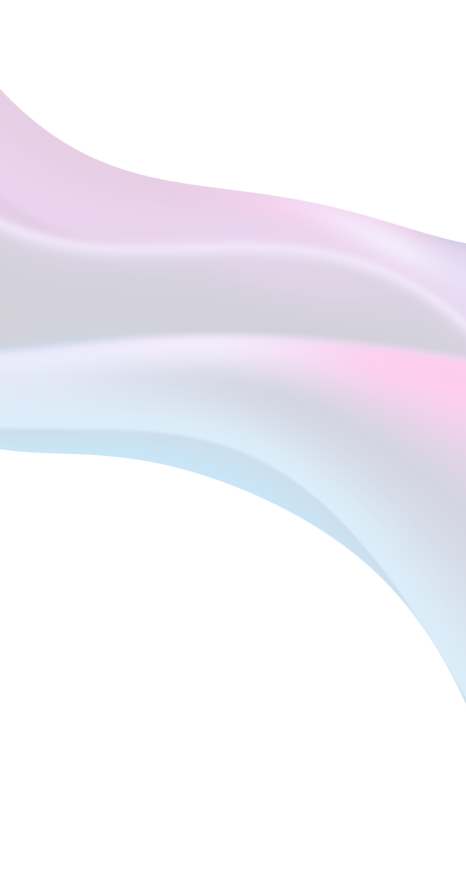
Write a Shadertoy shader that draws this background.

```glsl
// Translucent pastel ribbons sweeping across a white backdrop.
#define MAUVE vec3(0.902, 0.806, 0.895)
#define ORCHID vec3(0.918, 0.832, 0.930)
#define PINK vec3(0.985, 0.820, 0.942)
#define SILVER vec3(0.822, 0.820, 0.855)
#define PEARL vec3(0.957, 0.930, 0.992)
#define ICE vec3(0.925, 0.925, 0.990)
#define SKY vec3(0.858, 0.930, 0.975)
#define SHADE vec3(0.800, 0.868, 0.925)
#define AZURE vec3(0.785, 0.905, 0.970)
#define FOLD_SOFTNESS 0.006

// Smooth curve through six heights spaced evenly from x = 0 to x = 1
float curve(float x, float heights[6]) {
    float sum = 0.0;
    for (int i = 0; i < 6; i++) {
        float weight = 1.0;
        for (int j = 0; j < 6; j++) {
            if (j != i) weight *= (5.0 * x - float(j)) / float(i - j);
        }
        sum += weight * heights[i];
    }
    return sum;
}

float cover(float d) {
    float w = max(fwidth(d), 1e-5);
    return smoothstep(-0.7 * w, 0.7 * w, d);
}

float bell(float d) {
    return exp(-d * d);
}

// Soft elliptical glow, sheared so that it follows a slope
float glow(vec2 p, vec2 centre, vec2 radius, float slope) {
    vec2 d = p - centre;
    d.y -= slope * d.x;
    d /= radius;
    return exp(-dot(d, d));
}

// Upper ribbon: mauve sheet with a pink flush and a pearly fold
vec3 upperSheet(vec2 p, float top, float ridge) {
    float t = clamp((p.y - top) / (ridge - top), 0.0, 1.0);
    vec3 col = mix(MAUVE, ORCHID, smoothstep(0.0, 0.7, t));
    float fold = ridge - 0.035 * exp(-5.0 * p.x);
    col -= 0.025 * smoothstep(-0.004, 0.012, p.y - fold) * (1.0 - smoothstep(0.2, 0.6, p.x));
    col = mix(col, PINK, 0.75 * glow(p, vec2(0.68, 0.238), vec2(0.22, 0.018), 0.10));
    col = mix(col, PEARL, 0.9 * glow(p, vec2(0.85, 0.275), vec2(0.20, 0.021), 0.24));
    col = mix(col, vec3(0.90, 0.87, 0.96), 0.6 * smoothstep(0.85, 1.0, p.x));
    float rim = exp(-max(p.y - top, 0.0) / 0.008);
    return mix(col, vec3(0.79, 0.77, 0.88), 0.7 * rim * smoothstep(0.83, 1.0, p.x));
}

// Silver hollow under the ridge
vec3 hollow(vec2 p, float ridge, float mid) {
    float below = max(p.y - ridge, 0.0);
    vec3 col = mix(SILVER, vec3(0.895, 0.845, 0.935), 0.85 * exp(-below / 0.022));
    col = mix(col, ORCHID, 0.6 * glow(p, vec2(0.62, 0.305), vec2(0.22, 0.030), 0.12));
    float blueRim = exp(-max(mid - p.y, 0.0) / 0.008);
    return mix(col, vec3(0.79, 0.86, 0.92), 0.8 * blueRim * (1.0 - smoothstep(0.1, 0.45, p.x)));
}

// Lower ribbon: pale or pink crest fading through grey to sky blue
vec3 lowerSheet(vec2 p, float mid, float crease) {
    float s = (p.y - mid) / (crease - mid);
    vec3 crest = mix(ICE, PEARL, smoothstep(0.1, 0.4, p.x));
    crest = mix(crest, PINK, smoothstep(0.42, 0.85, p.x));
    vec3 body = mix(vec3(0.885, 0.915, 0.970), vec3(0.832, 0.835, 0.885), smoothstep(0.0, 0.65, p.x));
    vec3 col = mix(crest, body, smoothstep(0.06, 0.48, s));
    col = mix(col, SKY, smoothstep(0.42, 1.0, s));
    col = mix(col, vec3(1.0, 0.80, 0.93), 0.8 * glow(p, vec2(1.0, 0.425), vec2(0.20, 0.028), 0.10));
    float rim = bell((p.y - mid) / 0.007);
    return mix(col, vec3(0.885, 0.865, 0.945), 0.5 * rim);
}

void mainImage(out vec4 fragColor, in vec2 fragCoord) {
    // p.y is the depth below the upper border
    vec2 p = fragCoord / iResolution.xy;
    p.y = 1.0 - p.y;

    // Ribbon contours, from top to bottom
    float top = curve(p.x, float[6](0.0992, 0.1762, 0.2050, 0.2193, 0.2428, 0.2715));
    float ridge = curve(p.x, float[6](0.2480, 0.2755, 0.2768, 0.2768, 0.2977, 0.3629));
    float mid = curve(p.x, float[6](0.3916, 0.3812, 0.3734, 0.3747, 0.3838, 0.3982));
    float crease = curve(p.x, float[6](0.4765, 0.4778, 0.4856, 0.5248, 0.6201, 0.7781));
    float bottom = curve(p.x, float[6](0.5013, 0.5078, 0.5248, 0.5653, 0.6358, 0.7859));

    // Sheets stacked downwards, with a bright line along the ridge
    vec3 col = upperSheet(p, top, ridge);
    col = mix(col, hollow(p, ridge, mid), smoothstep(-FOLD_SOFTNESS, FOLD_SOFTNESS, p.y - ridge));
    float offset = p.y - ridge;
    float ridgeLight = bell(offset / (offset < 0.0 ? 0.007 : 0.010));
    col = mix(col, PEARL, 0.65 * ridgeLight);
    col = mix(col, lowerSheet(p, mid, crease), smoothstep(-FOLD_SOFTNESS, FOLD_SOFTNESS, p.y - mid));

    // Shaded underside between the crease and the lower border
    float under = clamp((p.y - crease) / max(bottom - crease, 0.001), 0.0, 1.0);
    vec3 underside = mix(SHADE, AZURE, under * (1.0 - 0.6 * smoothstep(0.5, 0.9, p.x)));
    col = mix(col, underside, smoothstep(-0.002, 0.005, p.y - crease));

    float ribbon = cover(p.y - top) * cover(bottom - p.y);
    fragColor = vec4(mix(vec3(1.0), col, ribbon), 1.0);
}
```
